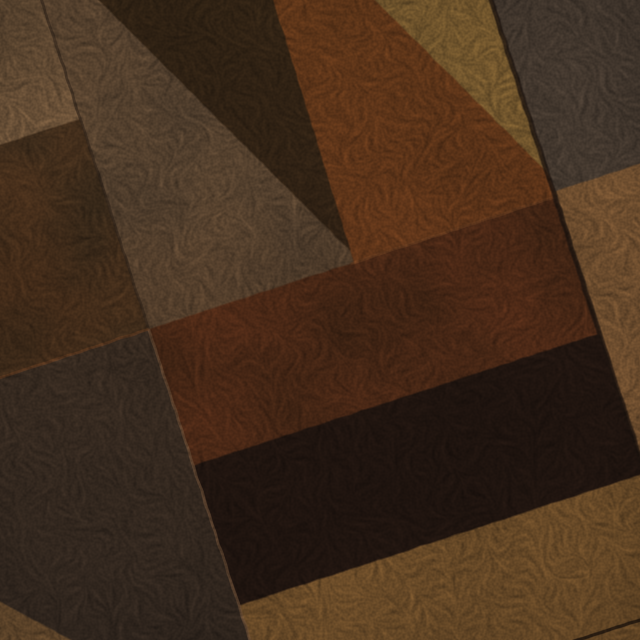
Reproduce this texture procedurally as a Shadertoy shader.

```glsl
const float TILT = 0.3147;   // rotation of the panel grid, radians
const float SOFT = 0.0022;   // half width of a painted edge

vec2 hashGradient(vec2 cell) {
    vec3 q = fract(cell.xyx * vec3(0.1031, 0.1030, 0.0973));
    q += dot(q, q.yzx + 33.33);
    float angle = 6.2832 * fract((q.x + q.y) * q.z);
    return vec2(cos(angle), sin(angle));
}

float gradientNoise(vec2 p) {
    vec2 i = floor(p), f = fract(p);
    vec2 w = f * f * f * (f * (f * 6.0 - 15.0) + 10.0);
    vec2 e = vec2(0.0, 1.0);
    float a = dot(hashGradient(i), f);
    float b = dot(hashGradient(i + e.yx), f - e.yx);
    float c = dot(hashGradient(i + e.xy), f - e.xy);
    float d = dot(hashGradient(i + e.yy), f - e.yy);
    return mix(mix(a, b, w.x), mix(c, d, w.x), w.y);
}

float cloud(vec2 p) {
    float sum = 0.0, gain = 0.6;
    for (int i = 0; i < 4; i++) {
        sum += gain * gradientNoise(p);
        p = p * 2.03 + 17.1;
        gain *= 0.5;
    }
    return sum;
}

// Noise smeared along a wandering direction, like short fibres
float fibres(vec2 p, float scale) {
    float angle = 2.1 + 4.0 * gradientNoise(p * 16.0 + 3.7);
    vec2 along = vec2(cos(angle), sin(angle));
    float sum = 0.0;
    for (int i = -3; i <= 3; i++)
        sum += gradientNoise(p * scale + along * float(i) * 0.45);
    return sum / 7.0;
}

float side(float d) {
    return smoothstep(-SOFT, SOFT, d);
}

float stroke(float d, float width) {
    return 1.0 - smoothstep(width * 0.3, width, abs(d));
}

// Signed distance to the line a-b, positive on its left
float edge(vec2 p, vec2 a, vec2 b) {
    vec2 t = normalize(b - a);
    return dot(p - a, vec2(-t.y, t.x));
}

vec3 leftColumn(vec2 p, float v, float tone) {
    vec3 slate = mix(vec3(0.185, 0.145, 0.115), vec3(0.215, 0.165, 0.125), p.y * 2.0);
    vec3 umber = vec3(0.235, 0.168, 0.103) + vec3(0.07, 0.025, 0.005) * tone;
    umber += vec3(0.035, 0.005, -0.005) * exp(-40.0 * dot(p - vec2(0.03, 0.53), p - vec2(0.03, 0.53)));
    vec3 sand = mix(vec3(0.42, 0.32, 0.22), vec3(0.36, 0.275, 0.19), smoothstep(0.8, 1.0, p.y));
    vec3 col = mix(slate, umber, side(v - 0.3899));
    col = mix(col, sand, side(v - 0.7355));
    float corner = -edge(p, vec2(0.0, 0.060), vec2(0.111, 0.0));
    return mix(col, vec3(0.37, 0.27, 0.165), side(corner));
}

// Slanted wedges that meet at one apex
vec3 wedges(vec2 p, float tone) {
    vec2 apex = vec2(0.548, 0.607);
    vec3 col = mix(vec3(0.305, 0.23, 0.162), vec3(0.325, 0.25, 0.178), smoothstep(0.5, 0.75, p.y));
    col += vec3(0.05, 0.03, 0.01) * tone;
    vec3 shadow = mix(vec3(0.165, 0.11, 0.07), vec3(0.19, 0.135, 0.078), p.y);
    vec3 rust = mix(vec3(0.37, 0.20, 0.10), vec3(0.36, 0.205, 0.095), p.y);
    vec3 ochre = vec3(0.43, 0.325, 0.17);
    col = mix(col, shadow, side(edge(p, vec2(0.154, 1.0), apex)));
    col = mix(col, rust, side(edge(p, vec2(0.427, 1.0), apex)));
    return mix(col, ochre, side(edge(p, vec2(0.586, 1.0), vec2(0.853, 0.733))));
}

vec3 middleColumn(vec2 p, float v, float tone) {
    vec3 maroon = vec3(0.275, 0.15, 0.082) + vec3(0.06, 0.02, 0.01) * tone;
    vec3 coal = vec3(0.12, 0.078, 0.058);
    vec3 ochre = vec3(0.395, 0.28, 0.15);
    vec3 col = mix(ochre, coal, side(v + 0.0644));
    col = mix(col, maroon, side(v - 0.1659));
    return mix(col, wedges(p, tone), side(v - 0.3899));
}

vec3 rightColumn(float v) {
    return mix(vec3(0.425, 0.30, 0.18), vec3(0.255, 0.212, 0.175), side(v - 0.3984));
}

void mainImage(out vec4 fragColor, in vec2 fragCoord) {
    vec2 p = fragCoord / iResolution.xy;
    vec2 wobble = 0.0016 * vec2(gradientNoise(p * 45.0), gradientNoise(p * 45.0 + 31.0));
    vec2 q = p + wobble;
    float c = cos(TILT), s = sin(TILT);
    float u = c * q.x + s * q.y, v = c * q.y - s * q.x;
    float tone = cloud(p * 5.0);
    float leftSeam = u - 0.3714, rightSeam = u - 1.0400, crossSeam = v - 0.3899;

    // Panels
    vec3 col = mix(leftColumn(q, v, tone), middleColumn(q, v, tone), side(leftSeam));
    float inRight = side(rightSeam) * side(v + 0.0644);
    col = mix(col, rightColumn(v), inRight);

    // Seams
    float below = side(-crossSeam);
    vec3 seamColor = mix(vec3(0.19, 0.14, 0.10), vec3(0.40, 0.29, 0.20), below);
    col = mix(col, seamColor, 0.65 * stroke(leftSeam, 0.0034));
    float crossPart = side(-leftSeam) + side(q.x - 0.548) * side(-rightSeam);
    col = mix(col, vec3(0.39, 0.23, 0.12), 0.55 * crossPart * stroke(crossSeam, 0.0034));
    col = mix(col, vec3(0.11, 0.075, 0.055), 0.8 * side(v + 0.0644) * stroke(rightSeam + 0.001, 0.006));
    col = mix(col, vec3(0.12, 0.08, 0.05), 0.85 * stroke(v + 0.2796, 0.004));

    // Worn tone and fibrous surface
    float grain = 0.60 * fibres(p, 125.0) + 0.16 * gradientNoise(p * 240.0);
    col *= 1.0 + 0.16 * tone + grain;
    col *= 1.0 - 0.10 * smoothstep(0.45, 0.75, length(p - 0.5));
    fragColor = vec4(clamp(col, 0.0, 1.0), 1.0);
}
```
